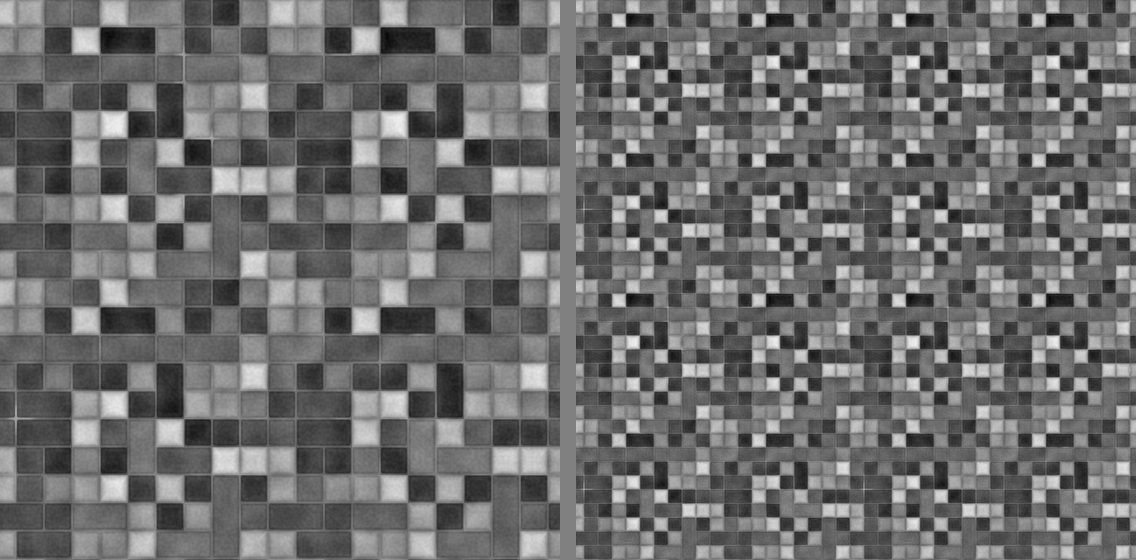
Left, the tile; right, the same tile 2 across and 2 down.
This texture is drawn by a WebGL 1 fragment shader. Its source:

```glsl
precision highp float;
// Grey mosaic of 20 x 20 cells: a 10 x 10 layout repeated twice each way.
// Hashes join some cells into longer tiles; each tile gets a flat tone, then a
// local contrast halo, thin grey joints and wear that differs per repeat.
uniform vec2 u_resolution;

// Random value of an integer cell, wrapping after "period" cells.
float hash(vec2 cell, float period, float seed) {
  vec2 c = floor(mod(cell + 0.5, period));
  return fract(sin(dot(c, vec2(12.9898, 78.233)) + seed * 37.7) * 4375.85);
}

vec2 gradient(vec2 cell, float period) {
  float angle = 6.2832 * hash(cell, period, 5.0);
  return vec2(cos(angle), sin(angle));
}

// Wrapping gradient noise, about -0.7 to 0.7.
float noise(vec2 uv, float period) {
  vec2 p = uv * period, i = floor(p), f = p - i;
  vec2 s = f * f * f * (f * (f * 6.0 - 15.0) + 10.0);
  vec2 r = vec2(1.0, 0.0);
  float low = mix(dot(gradient(i, period), f),
                  dot(gradient(i + r.xy, period), f - r.xy), s.x);
  float high = mix(dot(gradient(i + r.yx, period), f - r.yx),
                   dot(gradient(i + r.xx, period), f - r.xx), s.x);
  return mix(low, high, s.y);
}

// A diagonal set of cells never joins, which bounds the tile length.
bool mayJoin(vec2 cell) {
  return mod(cell.x + 3.0 * cell.y + 0.5, 5.0) > 1.0;
}

bool joinsDown(vec2 cell) {
  return mayJoin(cell) && hash(cell, 10.0, 2.0) < 0.05;
}

bool isUpright(vec2 cell) {
  return joinsDown(cell) || joinsDown(cell + vec2(0.0, 1.0));
}

bool joinsLeft(vec2 cell) {
  return mayJoin(cell) && hash(cell, 10.0, 1.0) < 0.23
    && !isUpright(cell) && !isUpright(cell - vec2(1.0, 0.0));
}

// Tone of the tile that owns a cell.
float tileTone(vec2 cell) {
  vec2 head = cell;
  for (int i = 0; i < 4; i++) {
    if (joinsLeft(head)) head.x -= 1.0;
    else if (joinsDown(head)) head.y -= 1.0;
  }
  bool isLong = head != cell || joinsLeft(cell + vec2(1.0, 0.0))
    || joinsDown(cell + vec2(0.0, 1.0));
  float pick = hash(head, 10.0, 3.0);
  float tone = isLong ? mix(0.20, 0.46, pick) : mix(0.22, 0.78, pick);
  // Small change in every repeat, and now and then a large one
  float change = hash(head, 20.0, 4.0);
  return mix(tone, 0.5, 0.5 * step(0.95, change)) + 0.06 * (change - 0.5);
}

void main() {
  vec2 uv = gl_FragCoord.xy / u_resolution;
  vec2 p = uv * 20.0 + vec2(0.43, -0.05);
  vec2 cell = floor(p), f = p - cell;
  float pixel = 20.0 / min(u_resolution.x, u_resolution.y);

  // Distance to the nearest open side on each axis
  vec2 side = vec2(
    min(joinsLeft(cell) ? 1.0 : f.x,
        joinsLeft(cell + vec2(1.0, 0.0)) ? 1.0 : 1.0 - f.x),
    min(joinsDown(cell) ? 1.0 : f.y,
        joinsDown(cell + vec2(0.0, 1.0)) ? 1.0 : 1.0 - f.y));
  float inset = min(side.x, side.y);
  float edge = 0.1 - length(max(0.1 - side, 0.0));

  // Mean tone of the surroundings
  float sum = 0.0, weights = 0.0;
  for (int y = -1; y <= 1; y++) {
    for (int x = -1; x <= 1; x++) {
      vec2 offset = vec2(float(x), float(y));
      vec2 d = offset + 0.5 - f;
      float w = max(0.0, 1.0 - dot(d, d) / 2.25);
      sum += w * w * tileTone(cell + offset);
      weights += w * w;
    }
  }

  // Local contrast, softened toward the tile edge
  float tone = tileTone(cell);
  float grey = tone + 0.55 * (tone - sum / weights);
  grey = mix(0.43, grey, 0.66 + 0.34 * smoothstep(0.0, 0.3, inset));

  // Smudges and fine grain
  float smudge = noise(uv, 24.0);
  grey += 0.07 * smudge + 0.03 * noise(uv, 60.0) + 0.05 * noise(uv, 170.0);

  // Dark groove beside a thin joint, which brightens in places
  grey -= 0.09 * (1.0 - smoothstep(0.02, 0.15, inset));
  float joint = 1.0 - smoothstep(0.01, 0.03 + pixel, edge);
  float jointGrey = 0.49 + 0.2 * smudge + 0.3 * smoothstep(0.3, 0.6, noise(uv, 14.0));
  grey = mix(grey, jointGrey, 0.65 * joint);

  gl_FragColor = vec4(vec3(clamp(grey + 0.01, 0.04, 0.92)), 1.0);
}
```
